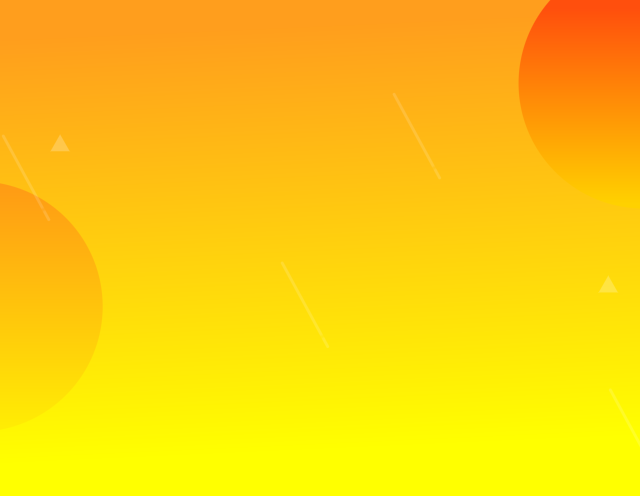
Give the GLSL for this background, as a Shadertoy shader.

```glsl
// Draws a warm orange-to-yellow backdrop with two gradient discs, faint streaks and triangles.

// Lengths are fractions of the canvas height.
const vec3 SKY_TOP = vec3(1.0, 0.62, 0.112);
const vec3 SKY_BOTTOM = vec3(1.0, 1.0, 0.0);
const vec2 SKY_SPAN = vec2(0.091, 0.949);   // heights where the fade ends and starts
const float SKY_TILT = 0.045;

const float DISC_RADIUS = 0.2525;
const vec2 HOT_CENTER = vec2(1.298, 0.832);
const vec3 HOT_TOP = vec3(1.0, 0.31, 0.05);
const vec3 HOT_BOTTOM = vec3(1.0, 0.82, 0.0);
const vec2 HOT_SPAN = vec2(0.588, 0.983);
const vec2 SOFT_CENTER = vec2(-0.0455, 0.382);
const vec3 SOFT_TOP = vec3(1.0, 0.605, 0.08);
const vec3 SOFT_BOTTOM = vec3(1.0, 0.925, 0.015);
const vec2 SOFT_SPAN = vec2(0.141, 0.63);

const vec2 STREAK_STARTS[4] = vec2[4](
    vec2(0.0067, 0.7256), vec2(0.7946, 0.8098),
    vec2(0.569, 0.4697), vec2(1.2306, 0.2138));
const vec2 STREAK_STEP = vec2(0.0917, -0.1684);
const float STREAK_HALF_WIDTH = 0.0029;
const float STREAK_ALPHA = 0.15;
const float STREAK_GAP = 0.88;              // place of the faint break along a streak

const vec2 TRIANGLE_TIPS[2] = vec2[2](vec2(0.1212, 0.729), vec2(1.2264, 0.4444));
const vec2 TRIANGLE_SIZE = vec2(0.0194, 0.034);  // half base, height
const float TRIANGLE_ALPHA = 0.23;

// Coverage of a shape from its signed distance.
float cover(float distance, float pixel) {
    return 1.0 - smoothstep(-0.75 * pixel, 0.75 * pixel, distance);
}

vec3 verticalFade(float height, vec2 span, vec3 bottom, vec3 top) {
    return mix(bottom, top, clamp((height - span.x) / (span.y - span.x), 0.0, 1.0));
}

float triangleDistance(vec2 fromTip) {
    float side = dot(vec2(abs(fromTip.x), fromTip.y), normalize(TRIANGLE_SIZE.yx));
    return max(side, -fromTip.y - TRIANGLE_SIZE.y);
}

float streakMask(vec2 fromStart, float pixel) {
    float along = dot(fromStart, STREAK_STEP) / dot(STREAK_STEP, STREAK_STEP);
    float gap = length(fromStart - STREAK_STEP * clamp(along, 0.0, 1.0));
    float notch = smoothstep(0.0, 0.03, abs(along - STREAK_GAP));
    return cover(gap - STREAK_HALF_WIDTH, pixel) * mix(0.4, 1.0, notch);
}

void mainImage(out vec4 fragColor, in vec2 fragCoord) {
    float pixel = 1.0 / iResolution.y;
    vec2 p = fragCoord * pixel;
    float middle = 0.5 * iResolution.x * pixel;

    // Slightly tilted backdrop
    float skyHeight = p.y - SKY_TILT * (p.x - middle);
    vec3 color = verticalFade(skyHeight, SKY_SPAN, SKY_BOTTOM, SKY_TOP);

    // Discs
    vec3 hot = verticalFade(p.y, HOT_SPAN, HOT_BOTTOM, HOT_TOP);
    vec3 soft = verticalFade(p.y, SOFT_SPAN, SOFT_BOTTOM, SOFT_TOP);
    color = mix(color, hot, cover(length(p - HOT_CENTER) - DISC_RADIUS, pixel));
    color = mix(color, soft, cover(length(p - SOFT_CENTER) - DISC_RADIUS, pixel));

    // Translucent white accents
    for (int i = 0; i < STREAK_STARTS.length(); i++) {
        float mask = streakMask(p - STREAK_STARTS[i], pixel);
        color = mix(color, vec3(1.0), STREAK_ALPHA * mask);
    }
    for (int i = 0; i < TRIANGLE_TIPS.length(); i++) {
        float mask = cover(triangleDistance(p - TRIANGLE_TIPS[i]), pixel);
        color = mix(color, vec3(1.0), TRIANGLE_ALPHA * mask);
    }

    fragColor = vec4(color, 1.0);
}
```
